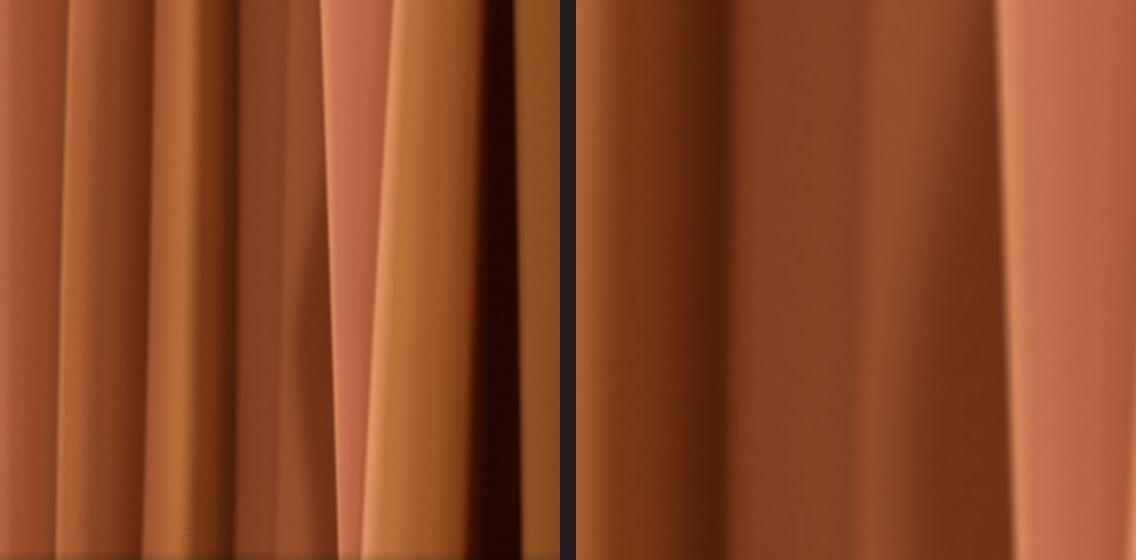
Left, the full canvas; right, a detail of the centre.
Reproduce this texture procedurally as a WebGL 2 fragment shader.

```glsl
#version 300 es
precision highp float;

uniform vec2 u_resolution;
out vec4 fragColor;

const vec3 BLACK_BROWN = vec3(0.14, 0.03, 0.01);
const vec3 DEEP_BROWN = vec3(0.30, 0.11, 0.03);
const vec3 UMBER = vec3(0.42, 0.19, 0.08);
const vec3 RUST = vec3(0.50, 0.25, 0.13);
const vec3 SIENNA = vec3(0.59, 0.31, 0.17);
const vec3 OCHRE = vec3(0.60, 0.34, 0.14);
const vec3 CLAY = vec3(0.70, 0.40, 0.26);
const vec3 AMBER = vec3(0.74, 0.45, 0.25);
const vec3 PEACH = vec3(0.88, 0.58, 0.40);

float hash(vec2 p) {
    p = fract(p * vec2(0.1031, 0.1137));
    p += dot(p, p.yx + 33.33);
    return fract((p.x + p.y) * p.x * 7.13);
}

float noise(vec2 p) {
    vec2 cell = floor(p);
    vec2 f = smoothstep(0.0, 1.0, fract(p));
    float low = mix(hash(cell), hash(cell + vec2(1, 0)), f.x);
    float high = mix(hash(cell + vec2(0, 1)), hash(cell + vec2(1, 1)), f.x);
    return mix(low, high, f.y);
}

// Crease from its top x to its bottom x, bowed sideways at mid height
float crease(float top, float bottom, float bow, float drop) {
    return mix(top, bottom, drop) + bow * 4.0 * drop * (1.0 - drop);
}

// Four-tone shading across a fold; stops are the two inner positions
vec3 shade(float u, vec2 stops, vec3 a, vec3 b, vec3 c, vec3 d) {
    vec3 tone = mix(a, b, smoothstep(0.0, stops.x, u));
    tone = mix(tone, c, smoothstep(stops.x, stops.y, u));
    return mix(tone, d, smoothstep(stops.y, 1.0, u));
}

// Lay a fold over everything to the right of its left crease
vec3 overlap(vec3 below, vec3 fold, float x, float left, float blur) {
    return mix(below, fold, smoothstep(left - blur, left + blur, x));
}

float across(float x, float left, float right) {
    return clamp((x - left) / (right - left), 0.0, 1.0);
}

vec3 curtain(vec2 uv) {
    float x = uv.x;
    float drop = 1.0 - uv.y;

    // Creases, left to right
    float c1 = crease(0.124, 0.100, -0.003, drop);
    float c2 = crease(0.277, 0.254, 0.002, drop);
    float c3 = crease(0.428, 0.419, 0.002, drop);
    float c4 = crease(0.518, 0.494, -0.001, drop);
    float c5 = crease(0.572, 0.605, 0.001, drop);
    float c6 = crease(0.703, 0.645, -0.002, drop);
    float c7 = crease(0.859, 0.829, 0.001, drop);
    float c8 = crease(0.918, 0.932, 0.001, drop);

    // Left group of hanging folds
    vec3 col = shade(across(x, 0.0, c1), vec2(0.3, 0.7),
        CLAY, SIENNA + vec3(0.03, 0.01, 0.01), SIENNA - vec3(0.01, 0.03, 0.02), RUST);
    vec3 fold = shade(across(x, c1, c2), vec2(0.12, 0.5),
        AMBER, CLAY - vec3(0.02, 0.02, 0.05), RUST + vec3(0.02, 0.01, 0.0), UMBER - vec3(0.03));
    col = overlap(col, fold, x, c1, 0.006);
    fold = shade(across(x, c2, c3), vec2(0.36, 0.62),
        SIENNA + vec3(0.02), AMBER - vec3(0.03), UMBER + vec3(0.05, 0.03, 0.0), DEEP_BROWN);
    col = overlap(col, fold, x, c2, 0.007);

    // Flat recessed cloth and the slanting shadow on its neighbour
    fold = shade(across(x, c3, c4), vec2(0.25, 0.7),
        RUST - vec3(0.03), RUST, RUST + vec3(0.02, 0.01, 0.01), RUST);
    col = overlap(col, fold, x, c3, 0.009);
    fold = shade(across(x, c4, c5), vec2(0.25, 0.6),
        SIENNA, SIENNA - vec3(0.01, 0.0, 0.0), SIENNA - vec3(0.03, 0.02, 0.01), RUST);
    float slant = mix(0.59, 0.52, smoothstep(0.15, 0.62, drop))
        + 0.035 * smoothstep(0.62, 1.0, drop);
    float shadow = smoothstep(slant - 0.02, slant + 0.035, x) * smoothstep(0.1, 0.4, drop);
    fold = mix(fold, UMBER, 0.9 * shadow);
    col = overlap(col, fold, x, c4, 0.009);

    // Bright pair that narrows towards the hem
    fold = shade(across(x, c5, c6), vec2(0.2, 0.6),
        PEACH - vec3(0.03), CLAY + vec3(0.07, 0.05, 0.05), CLAY + vec3(0.03, 0.0, 0.0), CLAY - vec3(0.03, 0.05, 0.05));
    col = overlap(col, fold, x, c5, 0.005);
    fold = shade(across(x, c6, c7), vec2(0.22, 0.62),
        PEACH, AMBER - vec3(0.02, 0.01, 0.03), OCHRE + vec3(0.01, 0.0, 0.02), RUST - vec3(0.02, 0.02, 0.06));
    col = overlap(col, fold, x, c6, 0.006);

    // Dark gap and the last fold
    fold = mix(DEEP_BROWN - vec3(0.04), BLACK_BROWN, smoothstep(0.0, 0.4, across(x, c7, c8)));
    col = overlap(col, fold, x, c7, 0.013);
    fold = shade(across(x, c8, 1.0), vec2(0.25, 0.6),
        RUST, OCHRE - vec3(0.04, 0.02, 0.0), OCHRE - vec3(0.05, 0.03, 0.01), RUST + vec3(0.02, 0.03, 0.0));
    return overlap(col, fold, x, c8, 0.007);
}

void main() {
    vec2 uv = gl_FragCoord.xy / u_resolution;
    vec3 col = curtain(uv);

    // Faint uneven light, weave and a darker hem
    col *= 0.98 + 0.04 * noise(uv * vec2(14.0, 4.0));
    col += 0.008 * (noise(uv * 180.0) - 0.5);
    col *= mix(0.88, 1.0, smoothstep(0.0, 0.02, uv.y));
    fragColor = vec4(col, 1.0);
}
```
